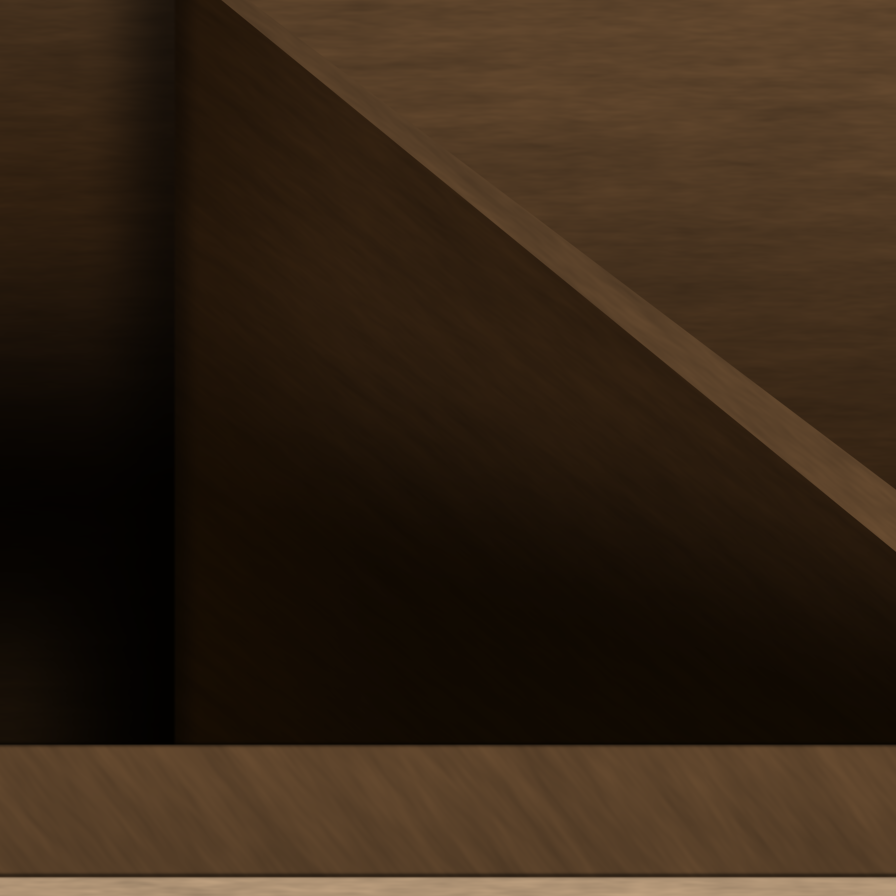
This background is drawn by a WebGL 1 fragment shader. Its source:

```glsl
precision highp float;

uniform vec2 u_resolution;

#define CORNER_X 0.195
#define SHELF_TOP 0.169
#define LIP_TOP 0.021
#define BAND_UPPER vec2(0.277, 0.756)
#define BAND_LOWER vec2(0.247, 0.818)
#define GRAIN_FREQ 150.0
#define GRAIN_DEPTH 0.20
#define DARK_WOOD vec3(0.065, 0.037, 0.009)
#define BROWN_WOOD vec3(0.195, 0.127, 0.064)
#define WARM_WOOD vec3(0.360, 0.262, 0.168)
#define LIP_WOOD vec3(0.69, 0.58, 0.46)

vec2 hashGradient(vec2 cell) {
  vec3 p = fract(vec3(cell.xyx) * vec3(0.1031, 0.1030, 0.0973));
  p += dot(p, p.yzx + 33.33);
  return fract((p.xx + p.yz) * p.zy) * 2.0 - 1.0;
}

float gradientNoise(vec2 p) {
  vec2 cell = floor(p);
  vec2 f = fract(p);
  vec2 w = f * f * f * (f * (f * 6.0 - 15.0) + 10.0);
  float a = dot(hashGradient(cell), f);
  float b = dot(hashGradient(cell + vec2(1.0, 0.0)), f - vec2(1.0, 0.0));
  float c = dot(hashGradient(cell + vec2(0.0, 1.0)), f - vec2(0.0, 1.0));
  float d = dot(hashGradient(cell + vec2(1.0, 1.0)), f - vec2(1.0, 1.0));
  return mix(mix(a, b, w.x), mix(c, d, w.x), w.y);
}

// Layered fibres stretched along a direction of the given slope
float woodGrain(vec2 p, float slope) {
  vec2 along = normalize(vec2(1.0, slope));
  vec2 q = vec2(dot(p, along), dot(p, vec2(-along.y, along.x)));
  float sum = 0.0;
  float weight = 0.55;
  vec2 freq = vec2(5.0, 0.3 * GRAIN_FREQ);
  for (int i = 0; i < 4; i++) {
    sum += weight * gradientNoise(q * freq + 40.0 + float(i) * 17.3);
    freq *= vec2(2.1, 1.8);
    weight *= 0.85;
  }
  return 1.0 + GRAIN_DEPTH * sum;
}

// Height of a sloped edge that meets the top at edge.x
float edgeHeight(vec2 edge, float x) {
  return 1.0 - edge.y * (x - edge.x);
}

float above(float value, float limit, float soft) {
  return smoothstep(limit - soft, limit + soft, value);
}

vec3 backWall(vec2 p) {
  float light = smoothstep(0.35, 1.0, p.y + 0.10 * (p.x - 0.7));
  float streak = gradientNoise(vec2(p.x * 2.0, p.y * 13.0) + 7.0);
  vec3 wood = mix(BROWN_WOOD * 0.9, WARM_WOOD, light);
  return wood * (1.0 + 0.16 * streak) * woodGrain(p, 0.0);
}

vec3 leftWall(vec2 p) {
  float light = smoothstep(0.43, 0.82, p.y);
  vec3 wood = mix(vec3(0.018, 0.009, 0.002), BROWN_WOOD, light);
  wood = mix(wood, WARM_WOOD * 0.85, 0.7 * smoothstep(0.75, 1.05, p.y));
  wood *= mix(0.42, 1.0, 1.0 - smoothstep(0.09, CORNER_X, p.x));
  // Faint bounce light near the lower left
  vec2 bounce = (p - vec2(0.0, 0.20)) / vec2(0.09, 0.12);
  wood += vec3(0.075, 0.052, 0.025) * exp(-dot(bounce, bounce));
  return wood * woodGrain(p + 3.0, 0.0);
}

vec3 sidePanel(vec2 p) {
  float light = smoothstep(0.48, 0.80, p.y + 0.30 * p.x);
  light *= mix(0.45, 1.0, smoothstep(CORNER_X, 0.42, p.x));
  vec3 wood = mix(DARK_WOOD, BROWN_WOOD * 0.95, light);
  wood += vec3(0.022, 0.012, 0.004) * (1.0 - smoothstep(0.2, 0.5, p.x));
  wood *= mix(0.65, 1.0, smoothstep(CORNER_X, CORNER_X + 0.03, p.x));
  return wood * woodGrain(p + 5.0, -0.80);
}

void main() {
  vec2 p = gl_FragCoord.xy / u_resolution;
  float soft = 1.0 / min(u_resolution.x, u_resolution.y);
  float upper = edgeHeight(BAND_UPPER, p.x);
  float lower = edgeHeight(BAND_LOWER, p.x);

  // Wall, sloped band and recessed panel
  vec3 color = backWall(p);
  vec3 band = WARM_WOOD * mix(0.86, 1.04, p.x) * woodGrain(p + 9.0, -0.78);
  color = mix(band, color, above(p.y, upper, soft));
  color = mix(sidePanel(p), color, above(p.y, lower, soft));
  color = mix(leftWall(p), color, above(p.x, CORNER_X, 2.0 * soft));

  // Front shelf with steep grain and a thin shadow line
  vec3 shelf = WARM_WOOD * woodGrain(p * 0.65 + 13.0, -1.25);
  shelf *= mix(0.94, 1.03, smoothstep(LIP_TOP, SHELF_TOP, p.y));
  color = mix(shelf, color, above(p.y, SHELF_TOP, soft));
  color *= 1.0 - 0.45 * exp(-pow((p.y - SHELF_TOP) / 0.0025, 2.0));

  // Pale lip along the bottom
  vec3 lip = LIP_WOOD * woodGrain(p + 21.0, 0.0);
  color = mix(lip, color, above(p.y, LIP_TOP, soft));
  color *= 1.0 - 0.45 * exp(-pow((p.y - LIP_TOP - 0.002) / 0.0025, 2.0));

  gl_FragColor = vec4(clamp(color, 0.0, 1.0), 1.0);
}
```
